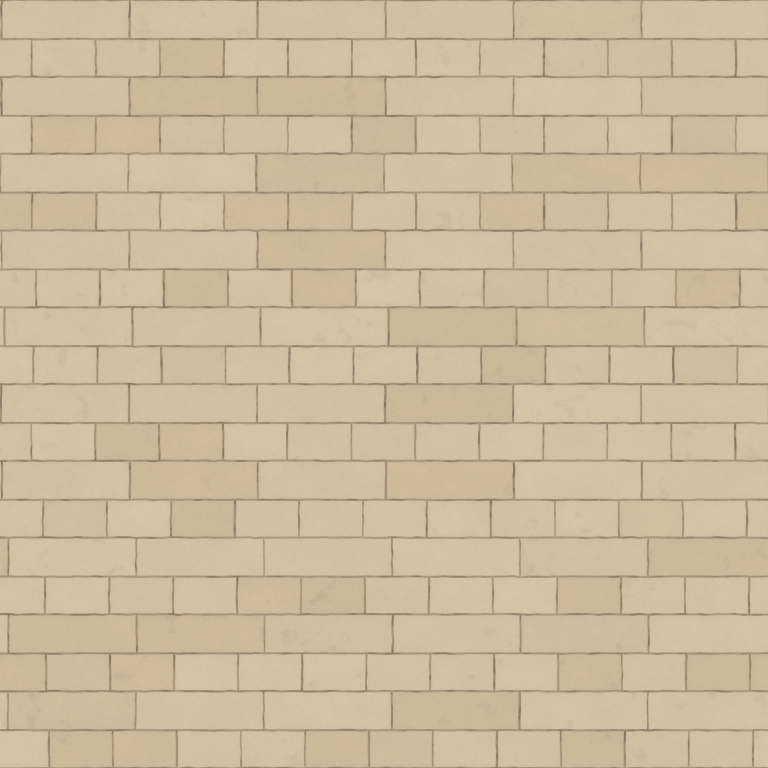
A WebGL 2 fragment shader for this texture:

```glsl
#version 300 es
precision highp float;

uniform vec2 u_resolution;
out vec4 fragColor;

float hash(vec2 p) {
    vec3 q = fract(p.xyx * vec3(0.1031, 0.1030, 0.0973));
    q += dot(q, q.yzx + 33.33);
    return fract((q.x + q.y) * q.z);
}

float noise(vec2 p) {
    vec2 i = floor(p);
    vec2 f = fract(p);
    f = f * f * (3.0 - 2.0 * f);
    return mix(mix(hash(i), hash(i + vec2(1.0, 0.0)), f.x),
               mix(hash(i + vec2(0.0, 1.0)), hash(i + vec2(1.0, 1.0)), f.x), f.y);
}

float fbm(vec2 p) {
    float sum = 0.0;
    float weight = 0.5;
    for (int i = 0; i < 4; i++) {
        sum += weight * noise(p);
        p = p * 2.03 + 17.1;
        weight *= 0.5;
    }
    return sum;
}

// Sideways shift of a course, growing in the lower courses
float courseShift(float row, float isShort) {
    float bulge = (row - 7.8) / 1.6;
    float shift = 1.0 + 4.0 * exp(-bulge * bulge) + 31.0 * isShort;
    shift += step(12.5, row) * (7.0 + isShort * (6.0 + 0.8 * (row - 15.0)));
    return (shift + 2.0 * (hash(vec2(row, 4.0)) - 0.5)) / 768.0;
}

// Soft line around a joint at the given distance
float joint(float dist, float halfWidth, float pixel) {
    float soft = max(0.0009, 0.75 * pixel);
    return 1.0 - smoothstep(halfWidth - soft, halfWidth + soft, dist);
}

void main() {
    vec2 uv = gl_FragCoord.xy / u_resolution;
    float pixel = 1.0 / min(u_resolution.x, u_resolution.y);
    vec2 p = vec2(uv.x, 1.0 - uv.y);

    // Slightly uneven joint edges
    vec2 wobble = vec2(noise(p * 90.0), noise(p * 90.0 + 41.0)) - 0.5;
    vec2 q = p + 0.0011 * wobble;

    // Ten pairs of courses: a long one above a short one
    float pairIndex = floor(q.y * 10.0);
    float inPair = fract(q.y * 10.0);
    float longShare = 0.508;
    float isShort = step(longShare, inPair);
    float row = pairIndex * 2.0 + isShort;
    float toBed = min(abs(inPair - longShare), min(inPair, 1.0 - inPair)) / 10.0;

    // Six long or twelve short bricks in each course
    float count = mix(6.0, 12.0, isShort);
    float across = (q.x - courseShift(row, isShort)) * count;
    float inBrick = fract(across);
    float toHead = min(inBrick, 1.0 - inBrick) / count;
    vec2 brick = vec2(mod(floor(across), count), row);

    // Brick tone: mostly pale, some a little darker
    float tone = hash(brick + 7.3);
    vec3 color = mix(vec3(0.828, 0.759, 0.645), vec3(0.803, 0.728, 0.606),
                     smoothstep(0.55, 0.85, tone));
    color *= 1.0 + 0.014 * (hash(brick + 31.7) - 0.5);

    // Faint clouding, fine grain and sparse smudges
    color *= 1.0 + 0.03 * (fbm(p * vec2(22.0, 34.0) + brick * 3.7) - 0.47);
    color *= 1.0 + 0.018 * (noise(p * 330.0) - 0.5);
    float smudge = smoothstep(0.62, 0.78, fbm(p * 48.0 + brick * 5.1));
    color *= 1.0 - 0.035 * smudge * step(0.55, hash(brick + 53.0));

    // Soft darkening beside the joints
    color *= 1.0 - 0.035 * exp(-min(toBed, toHead) / 0.0022);

    // Mortar: heads are darker and more worn than beds
    float wear = fbm(p * vec2(70.0, 110.0) + 9.0);
    float bed = joint(toBed, 0.0013, pixel) * (0.62 + 0.40 * wear);
    float headTone = hash(brick + step(0.5, inBrick) * vec2(1.0, 0.0) + 80.0);
    float head = joint(toHead, 0.0010 + 0.0005 * headTone, pixel)
               * (0.58 + 0.25 * headTone + 0.35 * wear);
    vec3 mortar = mix(vec3(0.62, 0.55, 0.45), vec3(0.53, 0.47, 0.38),
                      smoothstep(0.4, 0.7, wear));
    color = mix(color, mortar, clamp(max(bed, head), 0.0, 1.0));

    fragColor = vec4(color, 1.0);
}
```
